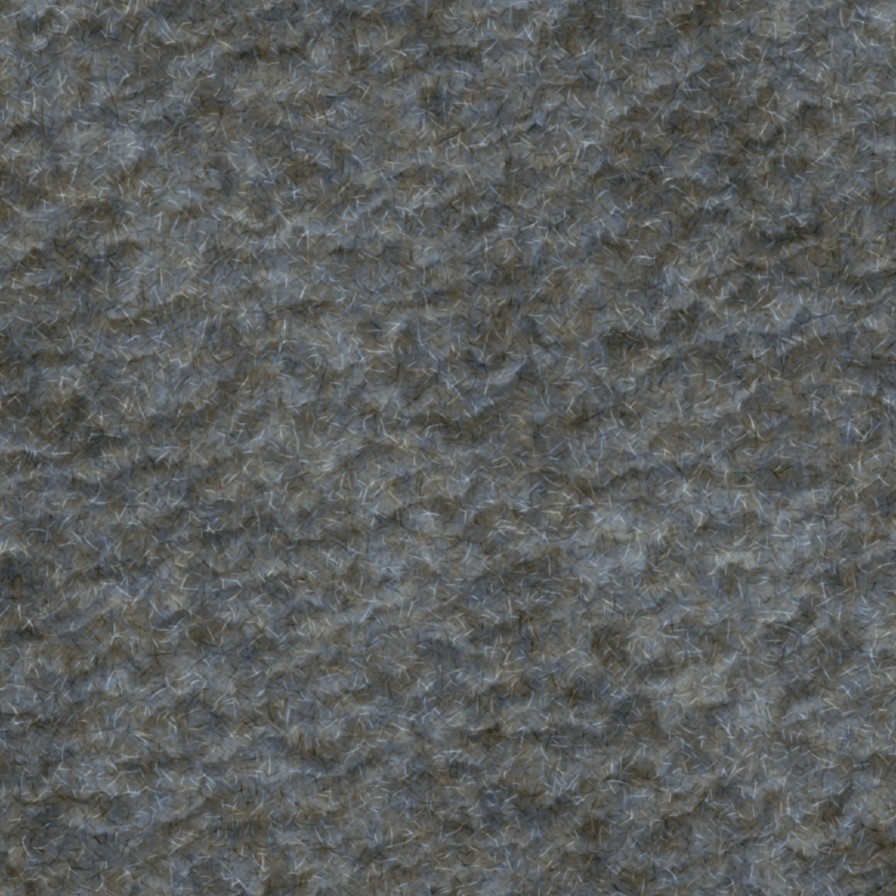
Write a WebGL 1 fragment shader that draws this texture.

```glsl
precision highp float;
// Grey cut-pile carpet: soft overlapping tufts, each shading the one below it,
// covered by short curved fibres and fine grain. The summed tone picks a colour
// from a brown-black to blue-grey ramp, and a tint shifts it warm or cool.

uniform vec2 u_resolution;

const vec3 SHADOW = vec3(0.235, 0.235, 0.210);
const vec3 BODY = vec3(0.350, 0.358, 0.355);
const vec3 HIGHLIGHT = vec3(0.480, 0.507, 0.520);
const vec3 COOL_SHIFT = vec3(-0.030, 0.0, 0.052);

float hash(vec2 p) {
  return fract(sin(dot(p, vec2(127.1, 311.7))) * 43758.5453);
}

vec2 hash2(vec2 p) {
  return vec2(hash(p), hash(p + 57.3));
}

vec2 rotate(vec2 p, float angle) {
  float c = cos(angle), s = sin(angle);
  return vec2(c * p.x + s * p.y, c * p.y - s * p.x);
}

float noise(vec2 p) {
  vec2 i = floor(p), f = fract(p);
  f = f * f * (3.0 - 2.0 * f);
  float low = mix(hash(i), hash(i + vec2(1.0, 0.0)), f.x);
  float high = mix(hash(i + vec2(0.0, 1.0)), hash(i + 1.0), f.x);
  return mix(low, high, f.y);
}

float fbm(vec2 p) {
  float sum = 0.0, weight = 0.5;
  for (int i = 0; i < 4; i++) {
    sum += weight * noise(p);
    p = rotate(p, 0.6) * 2.03 + 7.1;
    weight *= 0.55;
  }
  return sum;
}

// Tone of the tufts; rows are painted upwards so each overhangs the next.
float tufts(vec2 p) {
  vec2 cell = floor(p), f = fract(p);
  float tone = 0.4;
  for (int j = -1; j <= 1; j++) {
    for (int i = -1; i <= 1; i++) {
      vec2 offset = vec2(float(i), float(j));
      vec2 rnd = hash2(cell + offset);
      vec2 d = f - offset - 0.5 - 0.6 * (rnd - 0.5);
      d = rotate(d, 0.9 * (rnd.y - 0.5));
      float radius = mix(0.6, 0.9, rnd.x);
      float cover = smoothstep(radius, radius - 0.28, length(d));
      float shade = smoothstep(0.45, -0.6, d.y) + 0.4 * (rnd.y - 0.5);
      tone = mix(tone, shade, cover);
    }
  }
  return tone;
}

// Short curved strokes: x is the change of tone, y the change of tint.
vec2 fibres(vec2 p, float width) {
  vec2 cell = floor(p), f = fract(p), sum = vec2(0.0);
  for (int j = -1; j <= 1; j++) {
    for (int i = -1; i <= 1; i++) {
      vec2 offset = vec2(float(i), float(j));
      vec2 id = cell + offset;
      vec2 look = hash2(id + 19.7);
      vec2 d = rotate(f - offset - hash2(id), 6.2832 * hash(id + 91.4));
      d.y += 0.5 * (look.y - 0.5) * d.x * d.x;
      float stroke = smoothstep(width, 0.0, abs(d.y));
      stroke *= smoothstep(0.9, 0.3, abs(d.x));
      float glint = 0.7 * look.x * look.x * look.x;
      sum += stroke * vec2(look.x - 0.6 + glint, look.y - 0.5);
    }
  }
  return sum;
}

void main() {
  vec2 p = gl_FragCoord.xy / min(u_resolution.x, u_resolution.y);

  // Ragged tuft outlines, leaning up to the right
  vec2 warp = vec2(fbm(p * 24.0), fbm(p * 24.0 + 43.0)) - 0.5;
  vec2 ragged = vec2(noise(p * 130.0), noise(p * 130.0 + 31.0)) - 0.5;
  vec2 pile = rotate(p + 0.06 * warp + 0.007 * ragged, 0.3);

  // Fibres and grain
  vec2 hair = 0.75 * fibres(p * 62.0, 0.15) + 0.75 * fibres(p * 115.0 + 5.0, 0.26);
  float grain = noise(p * 290.0) - 0.5;

  // Tone from all layers
  float tone = 0.5 + 0.48 * (tufts(pile * vec2(20.0, 28.0)) - 0.5);
  tone += 0.75 * (fbm(pile * vec2(26.0, 38.0) + 11.0) - 0.46);
  tone += 0.30 * (noise(p * 5.0) - 0.5);
  tone += 0.62 * hair.x + 0.30 * grain;
  tone = clamp(tone, -0.25, 1.45);

  // Colour ramp with warm and cool patches
  float tint = 1.1 * (noise(p * 55.0 + 3.0) - 0.5) + 0.9 * (noise(p * 170.0) - 0.5);
  tint += 1.2 * hair.y;
  vec3 color = tone < 0.5
    ? mix(SHADOW, BODY, tone * 2.0)
    : mix(BODY, HIGHLIGHT, tone * 2.0 - 1.0);
  gl_FragColor = vec4(color + COOL_SHIFT * tint, 1.0);
}
```
